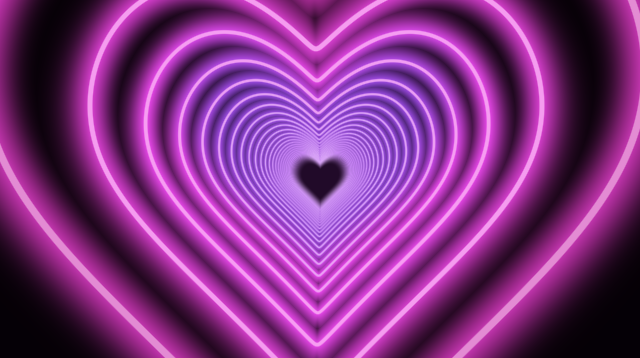
Write a WebGL 2 fragment shader that draws this background.

```glsl
#version 300 es
precision highp float;
// Tunnel of glowing neon heart outlines receding to a small dark heart.

uniform vec2 u_resolution;
out vec4 outColor;

// Half-width of the heart outline passing through p: an ellipse sheared along
// a curved, mirrored midline, solved for its size by fixed-point iteration.
float heartSize(vec2 p) {
    float s = length(p) + 0.01;
    for (int i = 0; i < 14; i++) {
        float x = p.x + 0.021 * s;
        float ax = sqrt(x * x + 0.0004 * s * s);
        float midline = -0.21 * s + 1.08 * ax - 0.54 * x * x / s;
        s = max(length(vec2(x, (p.y - midline) / 0.77)), 0.001);
    }
    return s;
}

// Perspective: rings evenly spaced in depth shrink as its reciprocal.
float ringSize(float index) {
    return 1.988 / (index + 2.15);
}

void main() {
    float pixel = 1.0 / u_resolution.y;
    vec2 p = (gl_FragCoord.xy - 0.5 * u_resolution) * pixel - vec2(0.002, -0.0035);

    float s = heartSize(p);
    vec2 e = vec2(0.5 * pixel, 0.0);
    float slope = length(vec2(heartSize(p + e.xy) - heartSize(p - e.xy),
                              heartSize(p + e.yx) - heartSize(p - e.yx))) / pixel;
    slope = max(slope, 0.3);

    // Distance to the nearer of the two enclosing rings
    float index = max(floor(1.988 / s - 2.15), 0.0);
    float outer = ringSize(index);
    float inner = ringSize(index + 1.0);
    float d = min(abs(s - outer), abs(s - inner)) / slope;
    float gap = (outer - inner) / slope;
    float scale = min(s, 0.925);

    // Wide glow: violet in the inner lobes, magenta below and further out
    float fall = d / (0.1 * scale);
    float glow = exp(-fall * fall);
    vec3 tint = mix(vec3(0.50, 0.25, 0.77), vec3(0.80, 0.24, 0.81),
                    smoothstep(0.20, 0.40, s - 0.35 * p.y));
    tint = mix(tint, vec3(0.66, 0.17, 0.58), smoothstep(0.40, 0.85, s));
    vec3 color = vec3(0.02, 0.0, 0.022) + tint * glow;
    color += vec3(0.14, 0.07, 0.14) * exp(-d / (0.02 * scale));

    // Pale haze around the vanishing point
    color = mix(color, vec3(0.84, 0.58, 0.95), 0.4 * exp(-s * s / 0.018));

    // Neon strokes, blended to their mean coverage where too fine to resolve
    float halfWidth = 0.011 * scale;
    float stroke = clamp((halfWidth - d) / (1.3 * pixel) + 0.5, 0.0, 1.0);
    float coverage = min(2.0 * halfWidth / gap, 1.0);
    stroke = mix(coverage, stroke, smoothstep(1.5 * pixel, 4.0 * pixel, gap));
    vec3 neon = mix(vec3(0.86, 0.66, 0.97), vec3(0.97, 0.65, 0.95), smoothstep(0.15, 0.4, s));
    neon = mix(neon, vec3(0.90, 0.58, 0.84), smoothstep(0.65, 0.92, s));
    color = mix(color, neon, 0.9 * stroke);

    // Dark heart at the end of the tunnel
    color = mix(vec3(0.13, 0.04, 0.16), color, smoothstep(0.05, 0.088, s));

    outColor = vec4(clamp(color, 0.0, 1.0), 1.0);
}
```
